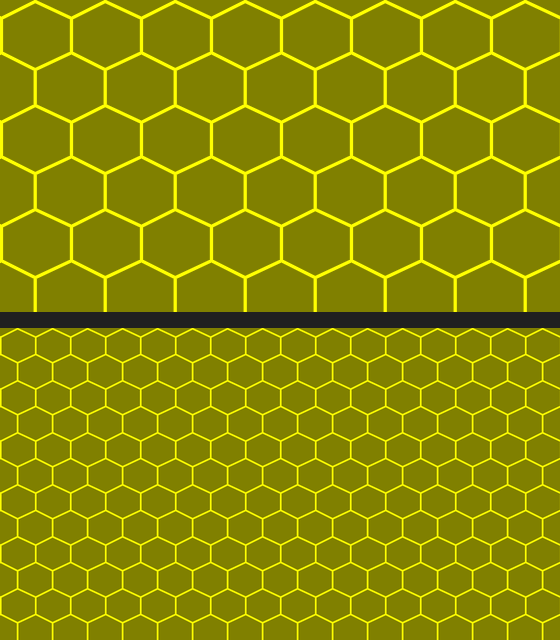
Top: one tile. Bottom: repeated 2 by 2.
Reproduce this pattern procedurally as a Shadertoy shader.

```glsl
// Honeycomb of thin yellow hexagon outlines on a flat olive ground.

const vec2 REPEATS = vec2(8.0, 3.0);       // whole tiles across and down
const vec3 OLIVE = vec3(0.502, 0.502, 0.0);
const vec3 YELLOW = vec3(1.0, 1.0, 0.005);
const float LINE_WIDTH = 0.047;            // in tile widths

// Distance to segment a-b repeated once per unit tile, in units of tileSize.
float wrappedSegment(vec2 p, vec2 a, vec2 b, vec2 tileSize) {
    vec2 offset = p - 0.5 * (a + b);
    offset = (offset - round(offset)) * tileSize;
    vec2 halfSpan = 0.5 * (b - a) * tileSize;
    float along = clamp(dot(offset, halfSpan) / dot(halfSpan, halfSpan), -1.0, 1.0);
    return length(offset - along * halfSpan);
}

// Distance to the outlines of two staggered rows of hexagons.
float honeycomb(vec2 p, vec2 tileSize) {
    vec2 apex = vec2(0.503, 0.986);
    vec2 foot = vec2(0.503, 0.330);
    vec2 upperSide = vec2(0.021, 0.8235);
    vec2 lowerSide = vec2(0.021, 0.493);

    // Uprights of both rows
    float d = wrappedSegment(p, upperSide, lowerSide, tileSize);
    d = min(d, wrappedSegment(p, foot, apex - vec2(0.0, 1.0), tileSize));

    // Slanted roof and floor, left side then right side
    for (int i = 0; i < 2; i++) {
        vec2 shift = vec2(float(i), 0.0);
        d = min(d, wrappedSegment(p, upperSide + shift, apex, tileSize));
        d = min(d, wrappedSegment(p, lowerSide + shift, foot, tileSize));
    }
    return d;
}

// Antialiased coverage of a line from the distance to its centre.
float lineCoverage(float d, float width, float pixel) {
    return clamp(0.5 + (0.5 * width - d) / pixel, 0.0, 1.0);
}

void mainImage(out vec4 fragColor, in vec2 fragCoord) {
    vec2 p = fragCoord / iResolution.xy * REPEATS;
    float pixel = REPEATS.x / iResolution.x;
    vec2 tileSize = iResolution.xy / REPEATS * pixel;

    float line = lineCoverage(honeycomb(p, tileSize), LINE_WIDTH, pixel);
    fragColor = vec4(mix(OLIVE, YELLOW, line), 1.0);
}
```
